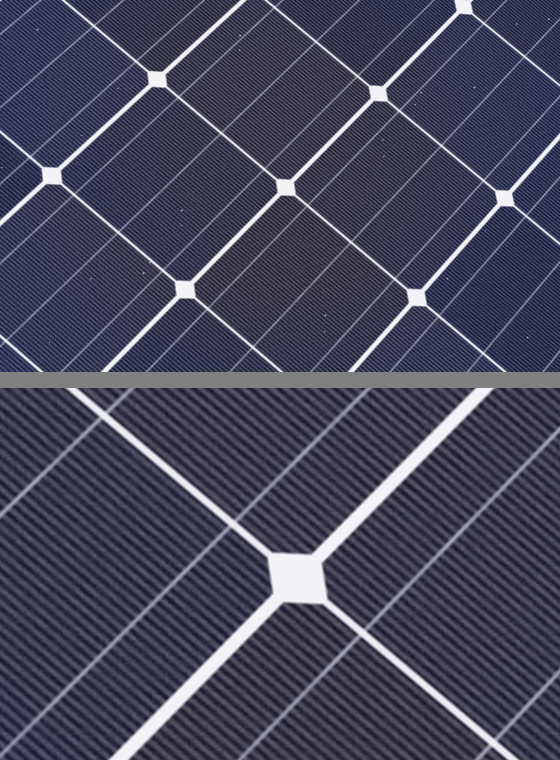
Top: the whole. Bottom: its middle third, enlarged.
Give the GLSL for this texture, as a WebGL 1 fragment shader.

```glsl
precision highp float;
// Solar panel seen at a slant: pale grid lines, diamond gaps, busbars and fine fingers.
// Each pixel is carried through an inverse perspective into cell units, where
// every part is a distance test; hashes vary tint, finger contrast, grain and dust.

uniform vec2 u_resolution;

// Panel placement, in canvas heights from the canvas centre
const vec2 NODE = vec2(0.0157, -0.0039);      // one grid crossing
const vec2 AXIS_U = vec2(0.3488, -0.2933);    // cell edge running down-right
const vec2 AXIS_V = vec2(0.2592, 0.2631);     // cell edge running up-right
const vec2 PERSPECTIVE = vec2(-0.009, 0.042); // shrink along each axis

// Sizes, in cell units
const float WIDE_GAP = 0.0135;    // half widths
const float NARROW_GAP = 0.0088;
const float BUSBAR = 0.0040;
const float DIAMOND = 0.080;
const float BUSBARS = 3.0;        // counts per cell
const float FINGERS = 44.0;

// Surface
const float SOFTNESS = 0.002;     // edge blur in canvas heights
const float GRAIN = 0.05;
const float GRAIN_ROWS = 340.0;
const float PATCH_ROWS = 75.0;    // patches of stronger and weaker fingers
const float DUST_ROWS = 70.0;
const float DUST_SHARE = 0.0006;
const vec3 WHITE = vec3(0.95, 0.95, 0.97);
const vec3 SILVER = vec3(0.66, 0.67, 0.75);
const vec3 SILICON = vec3(0.115, 0.12, 0.215);
const vec3 FINGER = vec3(0.335, 0.33, 0.41);
const vec3 WARM_TINT = vec3(1.04, 1.00, 0.95);
const vec3 BLUE_TINT = vec3(0.86, 0.94, 1.10);

float hash(vec2 p) {
  return fract(sin(dot(p, vec2(127.1, 311.7))) * 43758.5453);
}

float noise(vec2 p) {
  vec2 i = floor(p);
  vec2 f = fract(p);
  f = f * f * (3.0 - 2.0 * f);
  float low = mix(hash(i), hash(i + vec2(1.0, 0.0)), f.x);
  float high = mix(hash(i + vec2(0.0, 1.0)), hash(i + vec2(1.0, 1.0)), f.x);
  return mix(low, high, f.y);
}

float cross2(vec2 a, vec2 b) {
  return a.x * b.y - a.y * b.x;
}

// Distance to the nearest whole number
float nearest(float x) {
  return abs(fract(x + 0.5) - 0.5);
}

// Smooth coverage of everything closer than halfWidth
float cover(float dist, float halfWidth, float blur) {
  return clamp((halfWidth - dist) / blur + 0.5, 0.0, 1.0);
}

float dustSpecks(vec2 p, float blur) {
  vec2 g = p * DUST_ROWS;
  vec2 id = floor(g);
  vec2 centre = 0.3 + 0.4 * vec2(hash(id + 3.1), hash(id + 8.7));
  float radius = 0.08 + 0.1 * hash(id + 5.3);
  return step(hash(id), DUST_SHARE) * cover(length(fract(g) - centre), radius, blur * DUST_ROWS);
}

vec3 cellSurface(vec2 cell, vec2 p, float pixel) {
  // Cells are warmer near the middle and bluer outward, each a little different
  vec2 id = floor(cell);
  float blue = smoothstep(0.2, 0.95, length(p - vec2(0.0, 0.1)));
  blue = clamp(blue + 0.6 * (hash(id + 17.0) - 0.5), 0.0, 1.0);
  float shade = 0.95 + 0.1 * hash(id + 41.0);

  // Fine fingers fade to their mean when too small to resolve
  float detail = 1.0 - smoothstep(0.45, 0.75, pixel * FINGERS);
  detail *= 0.7 + 0.4 * noise(p * PATCH_ROWS);
  float wave = 0.5 + 0.5 * detail * cos(6.28318 * FINGERS * cell.y);
  return mix(SILICON, FINGER, wave) * mix(WARM_TINT, BLUE_TINT, blue) * shade;
}

void main() {
  vec2 p = (gl_FragCoord.xy - 0.5 * u_resolution) / u_resolution.y;
  float canvasPixel = 1.0 / u_resolution.y;

  // Inverse perspective: solve cell.x * u + cell.y * v = q
  vec2 q = p - NODE;
  vec2 u = AXIS_U - PERSPECTIVE.x * q;
  vec2 v = AXIS_V - PERSPECTIVE.y * q;
  vec2 cell = vec2(cross2(q, v), cross2(u, q)) / cross2(u, v);
  vec2 axisLength = vec2(length(u), length(v));
  vec2 blur = (canvasPixel + SOFTNESS) / axisLength;

  // Cell face with grain and dust
  vec3 color = cellSurface(cell, p, canvasPixel / axisLength.y);
  color += GRAIN * (hash(floor(p * GRAIN_ROWS)) - 0.5);
  color = mix(color, SILVER, dustSpecks(p, canvasPixel));

  // Busbars, evenly spaced and uneven in brightness
  float barDist = nearest(cell.x * BUSBARS + 0.5) / BUSBARS;
  float barStrength = 0.75 + 0.25 * noise(p * PATCH_ROWS * 0.5);
  color = mix(color, SILVER, barStrength * cover(barDist, BUSBAR, blur.x));

  // Gaps between cells and diamonds where their clipped corners meet
  vec2 edge = vec2(nearest(cell.x), nearest(cell.y));
  float gap = cover(edge.x, WIDE_GAP, blur.x);
  gap = max(gap, 0.96 * cover(edge.y, NARROW_GAP, blur.y));
  gap = max(gap, cover(edge.x + edge.y, DIAMOND, length(blur)));
  color = mix(color, WHITE, gap);

  gl_FragColor = vec4(color, 1.0);
}
```
